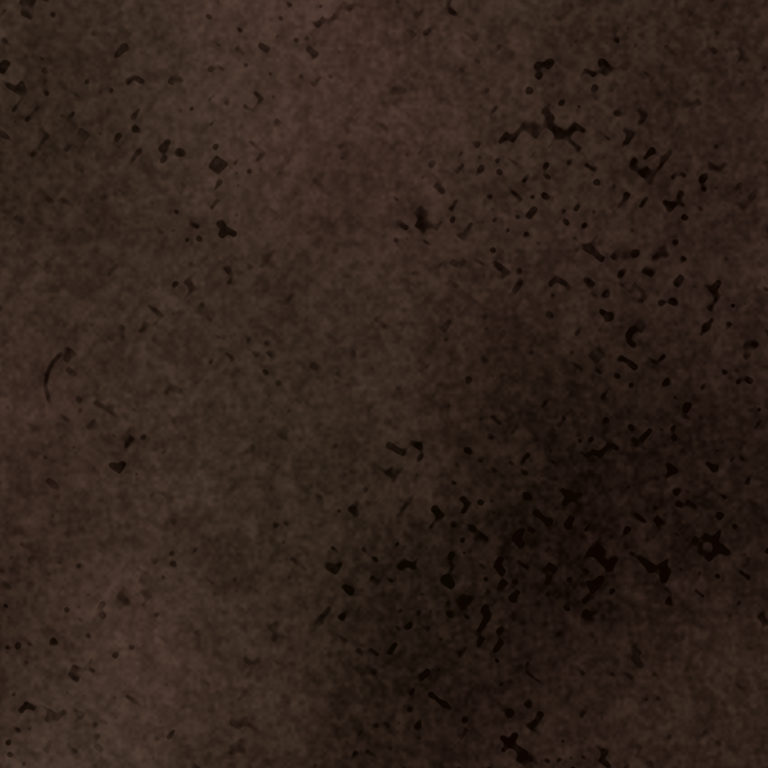
Reproduce this texture procedurally as a WebGL 1 fragment shader.

```glsl
precision highp float;
// Dark brown weathered surface: cloudy stains, fine grain and clustered black specks.
uniform vec2 u_resolution;

#define BASE_TONE 0.645
#define CLOUD_SCALE 3.5
#define CLOUD_AMOUNT 0.70
#define GRAIN_SCALE 125.0
#define GRAIN_AMOUNT 0.44
#define SPECK_SCALE 92.0
#define SPECK_AMOUNT 0.50
#define STREAK_AMOUNT 0.05
#define DARK_BROWN vec3(0.050, 0.020, 0.002)
#define LIGHT_BROWN vec3(0.290, 0.220, 0.182)

float hash(vec2 p) {
  vec3 q = fract(p.xyx * 0.1031);
  q += dot(q, q.yzx + 33.33);
  return fract((q.x + q.y) * q.z);
}

float noise(vec2 p) {
  vec2 cell = floor(p);
  vec2 f = fract(p);
  f = f * f * (3.0 - 2.0 * f);
  float low = mix(hash(cell), hash(cell + vec2(1.0, 0.0)), f.x);
  float high = mix(hash(cell + vec2(0.0, 1.0)), hash(cell + vec2(1.0, 1.0)), f.x);
  return mix(low, high, f.y);
}

// Each octave is rotated, which hides the noise lattice.
float fbm(vec2 p) {
  float sum = 0.0;
  float weight = 0.5;
  for (int i = 0; i < 5; i++) {
    sum += weight * noise(p);
    p = mat2(1.6, 1.2, -1.2, 1.6) * p + 17.3;
    weight *= 0.5;
  }
  return sum / 0.96875;
}

// Soft round patch, 1 at its centre.
float patchAt(vec2 p, vec2 centre, float radius) {
  vec2 d = (p - centre) / radius;
  return exp(-dot(d, d));
}

// Thin broken arc that opens to the right.
float scratch(vec2 p) {
  vec2 centre = vec2(0.111, 0.499);
  float ring = abs(length(p - centre) - 0.051);
  float wear = smoothstep(0.15, 0.5, noise(p * 70.0));
  return smoothstep(0.0045, 0.001, ring) * smoothstep(0.094, 0.084, p.x) * wear;
}

void main() {
  vec2 uv = gl_FragCoord.xy / u_resolution;
  vec2 p = uv * u_resolution / min(u_resolution.x, u_resolution.y);
  vec2 turned = mat2(0.8, 0.6, -0.6, 0.8) * p;

  // Broad light and dark areas
  float stain = patchAt(uv, vec2(0.72, 0.27), 0.27);
  float tone = BASE_TONE - 0.32 * stain;
  tone -= 0.12 * patchAt(uv, vec2(1.0, 0.38), 0.20);
  tone -= 0.07 * patchAt(uv, vec2(0.08, 0.75), 0.22);
  tone += 0.13 * patchAt(uv, vec2(0.55, 0.92), 0.28);
  tone += 0.15 * patchAt(uv, vec2(0.02, 0.04), 0.25);
  tone += CLOUD_AMOUNT * (fbm(turned * CLOUD_SCALE + 4.7) - 0.5);

  // Fine grain and faint vertical streaks
  float grain = 0.60 * noise(turned * GRAIN_SCALE) + 0.40 * noise(p * GRAIN_SCALE * 1.7 + 31.0);
  tone += GRAIN_AMOUNT * (grain - 0.5);
  tone += 0.16 * (noise(turned * GRAIN_SCALE * 0.4 + 9.0) - 0.5);
  tone += STREAK_AMOUNT * (noise(p * vec2(55.0, 2.5)) - 0.5);

  // Specks gather in clumps, mostly upper right, lower left and in the stain
  float clump = smoothstep(0.38, 0.65, fbm(p * 7.0 + 51.0));
  clump += 0.6 * patchAt(uv, vec2(0.82, 0.78), 0.18);
  clump += 0.4 * patchAt(uv, vec2(0.12, 0.14), 0.18) + 0.4 * stain;
  float dots = 0.7 * noise(turned * SPECK_SCALE + 77.0) + 0.3 * noise(p * SPECK_SCALE * 0.5 + 13.0);
  float threshold = 0.74 - 0.08 * clump;
  float speck = smoothstep(threshold, threshold + 0.16, dots);
  tone -= SPECK_AMOUNT * speck * min(0.35 + 0.65 * clump, 1.0);
  tone -= 0.45 * scratch(uv);

  // Colour, with a slight drift between reddish and olive brown
  vec3 colour = mix(DARK_BROWN, LIGHT_BROWN, clamp(tone, 0.0, 1.1));
  float drift = fbm(p * 2.5 + 23.0) - 0.5;
  colour += vec3(-0.010, 0.014, 0.0) * drift;
  gl_FragColor = vec4(max(colour, 0.0), 1.0);
}
```
